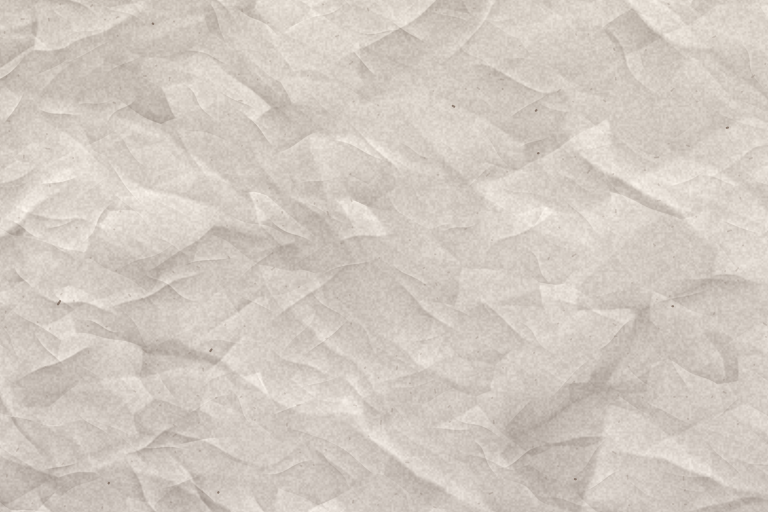
A Shadertoy shader for this texture:

```glsl
// Crumpled warm grey paper: tilted facets, tapered sharp creases, fine grain and fibre specks.

const vec3 PAPER = vec3(0.831, 0.798, 0.765);
const vec3 SHADE_TINT = vec3(1.0, 1.05, 1.06);
const vec3 SPECK_BROWN = vec3(0.42, 0.34, 0.29);
const vec2 LIGHT = vec2(-0.35, 0.94);

float hash(vec2 p) {
    vec3 q = fract(vec3(p.xyx) * 0.1031);
    q += dot(q, q.yzx + 33.33);
    return fract((q.x + q.y) * q.z);
}

vec2 hash2(vec2 p) {
    return vec2(hash(p + 17.3), hash(p + 71.9));
}

mat2 rotation(float angle) {
    float c = cos(angle), s = sin(angle);
    return mat2(c, -s, s, c);
}

// Smooth layered sines, roughly -1 to 1.
float waves(vec2 p) {
    float a = sin(p.x * 1.3 + 1.7 * sin(p.y * 0.9 + 0.4));
    float b = sin(p.y * 1.9 - p.x * 0.7 + 1.3 * sin(p.x * 1.6 + 2.0));
    return 0.5 * (a + b);
}

float valueNoise(vec2 p) {
    vec2 i = floor(p), f = fract(p);
    f = f * f * (3.0 - 2.0 * f);
    return mix(mix(hash(i), hash(i + vec2(1, 0)), f.x),
               mix(hash(i + vec2(0, 1)), hash(i + vec2(1, 1)), f.x), f.y);
}

// Bends straight borders slightly.
vec2 warp(vec2 p) {
    p += 0.012 * sin(p.yx * vec2(9.0, 7.0) + vec2(0.5, 2.1));
    p += 0.005 * sin(p.yx * vec2(29.0, 25.0) + vec2(1.9, 0.3));
    return p + 0.002 * sin(p.yx * vec2(83.0, 71.0));
}

// Cellular facets: xy is the surface tilt, z the distance gap to the border.
vec3 facets(vec2 p, float sharpness) {
    vec2 cell = floor(p), tilt = vec2(0.0);
    float total = 0.0, nearest = 9.0, second = 9.0;
    for (int y = -1; y <= 1; y++)
    for (int x = -1; x <= 1; x++) {
        vec2 id = cell + vec2(x, y);
        vec2 away = p - id - 0.05 - 0.9 * hash2(id);
        float d = dot(away, away);
        float weight = exp(-sharpness * d);
        float bulge = mix(-0.7, 0.9, hash(id + 5.7));
        tilt += weight * (away * bulge + 0.7 * (hash2(id + 43.0) - 0.5));
        total += weight;
        second = min(second, max(nearest, d));
        nearest = min(nearest, d);
    }
    return vec3(tilt / total, sqrt(second) - sqrt(nearest));
}

// Light on one layer of folds; the contrast gathers beside the borders.
float folds(vec2 p, float angle, vec2 frequency, float seed) {
    mat2 turn = rotation(angle);
    vec2 q = turn * p * frequency + seed;
    vec3 facet = facets(q, 60.0);
    float strength = mix(0.4, 1.1, smoothstep(-0.7, 0.7, waves(q * 1.1 + seed)));
    return dot(facet.xy, turn * LIGHT) * (0.55 + 0.8 * exp(-5.0 * facet.z)) * strength;
}

// Scattered tapered creases on two crossing diagonals, lit on one side only.
float creases(vec2 p, float frequency, float seed) {
    vec2 q = p * frequency + seed, cell = floor(q);
    float light = 0.0;
    for (int y = -1; y <= 1; y++)
    for (int x = -1; x <= 1; x++) {
        vec2 id = cell + vec2(x, y);
        float diagonal = hash(id + 2.4) < 0.58 ? -0.6 : 0.45;
        float angle = diagonal + 0.9 * (hash(id + 8.8) - 0.5);
        vec2 u = rotation(angle) * (q - id - 0.2 - 0.6 * hash2(id));
        u.y += 0.12 * (hash(id + 31.0) - 0.5) * sin(u.x * 5.0);
        float taper = 1.0 - smoothstep(0.15, mix(0.5, 1.0, hash(id + 14.0)), abs(u.x));
        float widths = mix(0.04, 0.16, hash(id + (u.y > 0.0 ? 51.0 : 66.0)));
        float side = 2.0 * smoothstep(-0.022, 0.022, u.y) - 1.0;
        float facing = hash(id + 37.0) < 0.7 ? 1.0 : -0.8;
        float depth = mix(0.25, 1.3, pow(hash(id + 77.0), 2.0));
        light += facing * depth * side * taper * exp(-abs(u.y) / widths);
    }
    return light;
}

// Coverage of sparse short fibres scattered one per chosen cell.
float specks(vec2 p, float frequency, float share, float size, float pixel) {
    vec2 id = floor(p * frequency);
    vec2 centre = (id + 0.25 + 0.5 * hash2(id)) / frequency;
    vec2 q = rotation(6.283 * hash(id + 9.1)) * (p - centre);
    float halfLength = size * mix(0.2, 2.2, pow(hash(id + 3.3), 3.0));
    q.x -= clamp(q.x, -halfLength, halfLength);
    return step(hash(id + 27.0), share) * (1.0 - smoothstep(size - pixel, size + pixel, length(q)));
}

void mainImage(out vec4 fragColor, in vec2 fragCoord) {
    vec2 p = fragCoord / iResolution.y;
    float pixel = 0.7 / iResolution.y;
    float across = fragCoord.x / iResolution.x;
    vec2 bent = warp(p);
    float wrinkled = mix(1.25, 0.75, across);

    // Facets, then long, medium and small creases.
    float shade = 0.105 * folds(bent, -0.62, vec2(2.4, 5.2), 3.7);
    shade += 0.105 * folds(bent, 0.42, vec2(4.0, 8.6), 11.2);
    shade += 0.09 * wrinkled * folds(bent, -0.5, vec2(7.5, 15.0), 23.5);
    shade += 0.062 * creases(bent, 3.6, 5.3);
    shade += 0.066 * wrinkled * creases(bent, 7.0, 19.6);
    shade += 0.052 * wrinkled * creases(bent, 13.0, 47.1);

    // Broad undulation, brighter towards the top right.
    shade += 0.014 * waves(p * 4.0 + 1.2);
    shade += 0.035 * (p.y - 0.5) + 0.012 * (across - 0.5);
    shade *= shade < 0.0 ? 1.15 : 1.0;

    // Fine paper grain.
    shade += 0.07 * (valueNoise(p * 270.0) - 0.5);
    shade += 0.035 * (valueNoise(p * 150.0 + 7.0) - 0.5);

    vec3 colour = PAPER + SHADE_TINT * shade;
    colour.b += 0.008 * (0.5 - p.y);

    // Brown flecks: few distinct ones and many faint ones.
    colour = mix(colour, SPECK_BROWN, 0.7 * specks(p, 11.0, 0.05, 0.002, pixel));
    colour = mix(colour, SPECK_BROWN, 0.2 * specks(p, 37.0, 0.12, 0.0016, pixel));
    fragColor = vec4(clamp(colour, 0.0, 1.0), 1.0);
}
```
